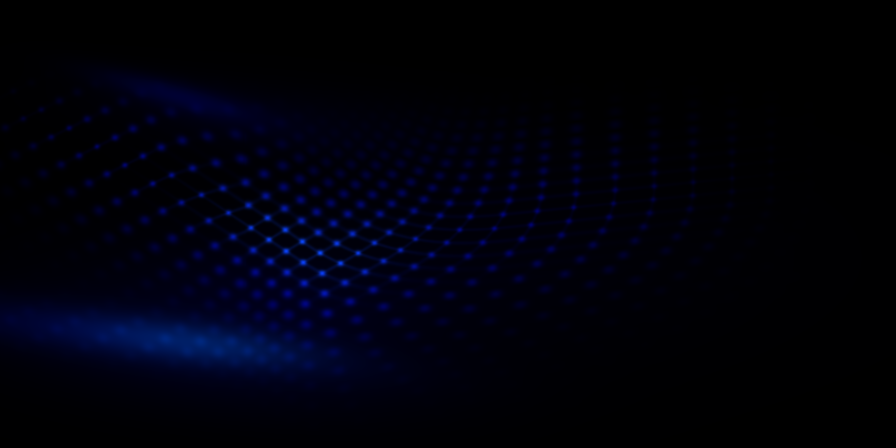
A WebGL 1 fragment shader for this background:

```glsl
precision highp float;

uniform vec2 u_resolution;

const vec3 DEEP_BLUE = vec3(0.0, 0.008, 0.6);
const vec3 BRIGHT_BLUE = vec3(0.05, 0.32, 0.92);
const vec3 STREAK_TEAL = vec3(0.0, 0.13, 0.17);
const vec3 STREAK_BLUE = vec3(0.0, 0.004, 0.2);
const vec3 HAZE_BLUE = vec3(0.0, 0.0, 0.038);

float bell(float d, float width) {
  return exp(-d * d / (width * width));
}

// Soft ellipse whose long axis follows the given slope
float softStreak(vec2 p, vec2 center, float slope, vec2 size) {
  vec2 axis = normalize(vec2(1.0, slope));
  vec2 d = p - center;
  vec2 local = vec2(dot(d, axis), dot(d, vec2(-axis.y, axis.x))) / size;
  return exp(-dot(local, local));
}

// Curved lattice coordinates: whole numbers are the mesh threads
vec2 meshCoords(vec2 p) {
  float side = smoothstep(0.65, 1.3, p.x);
  float dx = p.x - 0.677;

  // Columns: slanted at the left, upright at the right
  float slant = (p.y - 0.495) * mix(13.8, 21.1, smoothstep(0.34, 0.70, p.x));
  float fall = max(p.y - 0.417, 0.0);
  float u = 11.5 * dx - 4.6 * min(p.x - 0.547, 0.0) - 1.91;
  u += mix(slant, 33.9 * fall * fall + 0.9, side);

  // Rows: descending at the left, nearly level at the right
  float run = min(dx, 0.44);
  float bend = max(run, 0.0);
  float v = 14.2 * run - 20.0 * bend * bend - 3.4 * max(dx - 0.44, 0.0);
  v -= (p.y - 0.586) * mix(21.4, 34.0, smoothstep(0.62, 1.02, p.x));
  return vec2(u, v);
}

// Height of the sharpest part of the mesh
float focusHeight(float x) {
  float d = x - 0.72;
  return 0.58 + 0.5 * min(d, 0.0) - 0.2 * max(d, 0.0);
}

// Brightness of the mesh along its length
float meshLight(float x) {
  float span = smoothstep(-0.2, 0.35, x) * (1.0 - smoothstep(1.1, 1.86, x));
  return 0.58 * span + 0.4 * bell(x - 0.68, 0.25);
}

// Dots in x, threads in y, both measured in canvas units
vec2 meshPattern(vec2 p, float radius) {
  const float STEP = 0.002;
  vec2 mesh = meshCoords(p);
  vec2 gx = (meshCoords(p + vec2(STEP, 0.0)) - mesh) / STEP;
  vec2 gy = (meshCoords(p + vec2(0.0, STEP)) - mesh) / STEP;
  vec2 cell = fract(mesh + 0.5) - 0.5;

  float det = min(gx.x * gy.y - gx.y * gy.x, -1.0);
  vec2 offset = vec2(cell.x * gy.y - cell.y * gy.x,
                     cell.y * gx.x - cell.x * gx.y) / det;
  vec2 window = 1.0 - 4.0 * cell * cell;
  float dots = bell(length(offset), radius) * window.x * window.y;

  vec2 reach = abs(cell) / vec2(length(vec2(gx.x, gy.x)),
                               length(vec2(gx.y, gy.y)));
  float rowThread = bell(reach.y, radius * 0.6) * smoothstep(0.2, 0.65, p.x);
  return vec2(dots, max(bell(reach.x, radius * 0.6), rowThread));
}

void main() {
  // Canvas heights, measured downward from the top
  vec2 p = gl_FragCoord.xy / u_resolution * vec2(2.0, 1.0);
  p.y = 1.0 - p.y;

  // Mesh with a shallow depth of field
  float defocus = p.y - focusHeight(p.x);
  float radius = min(0.006 + 0.055 * abs(defocus), 0.016);
  radius = max(radius, 0.7 / u_resolution.y);
  vec2 pattern = meshPattern(p, radius);
  float light = meshLight(p.x) * bell(defocus, defocus > 0.0 ? 0.175 : 0.165);
  light *= smoothstep(0.14, 0.3, p.y);
  float heat = bell(p.x - 0.69, 0.24) * bell(defocus, 0.075);
  vec3 dotColor = mix(DEEP_BLUE, BRIGHT_BLUE, heat * 0.8);
  float threadLight = 0.18 * bell(defocus, 0.1);
  vec3 color = dotColor * light * (pattern.x + threadLight * pattern.y);

  // Broad haze around the mesh
  color += HAZE_BLUE * softStreak(p, vec2(0.9, 0.62), -0.05, vec2(0.75, 0.24));
  color += HAZE_BLUE * softStreak(p, vec2(0.65, 0.27), 0.1, vec2(0.45, 0.08));
  color += HAZE_BLUE * 1.3 * softStreak(p, vec2(0.62, 0.66), 0.1, vec2(0.32, 0.1));

  // Lower streak, with the blurred mesh showing through
  float grain = 0.9 + 0.28 * pattern.x;
  float core = softStreak(p, vec2(0.43, 0.765), 0.12, vec2(0.24, 0.04));
  float glow = softStreak(p, vec2(0.28, 0.748), 0.13, vec2(0.46, 0.05));
  float under = softStreak(p, vec2(0.45, 0.79), 0.15, vec2(0.45, 0.115));
  color += grain * (STREAK_TEAL * core + STREAK_BLUE * 0.85 * glow);
  color += STREAK_BLUE * 0.42 * under;

  // Upper streak and its fading tail
  float crest = softStreak(p, vec2(0.39, 0.212), 0.27, vec2(0.17, 0.027));
  float tail = softStreak(p, vec2(0.5, 0.25), 0.25, vec2(0.25, 0.05));
  color += STREAK_BLUE * (0.7 * crest + 0.2 * tail);

  gl_FragColor = vec4(color, 1.0);
}
```
